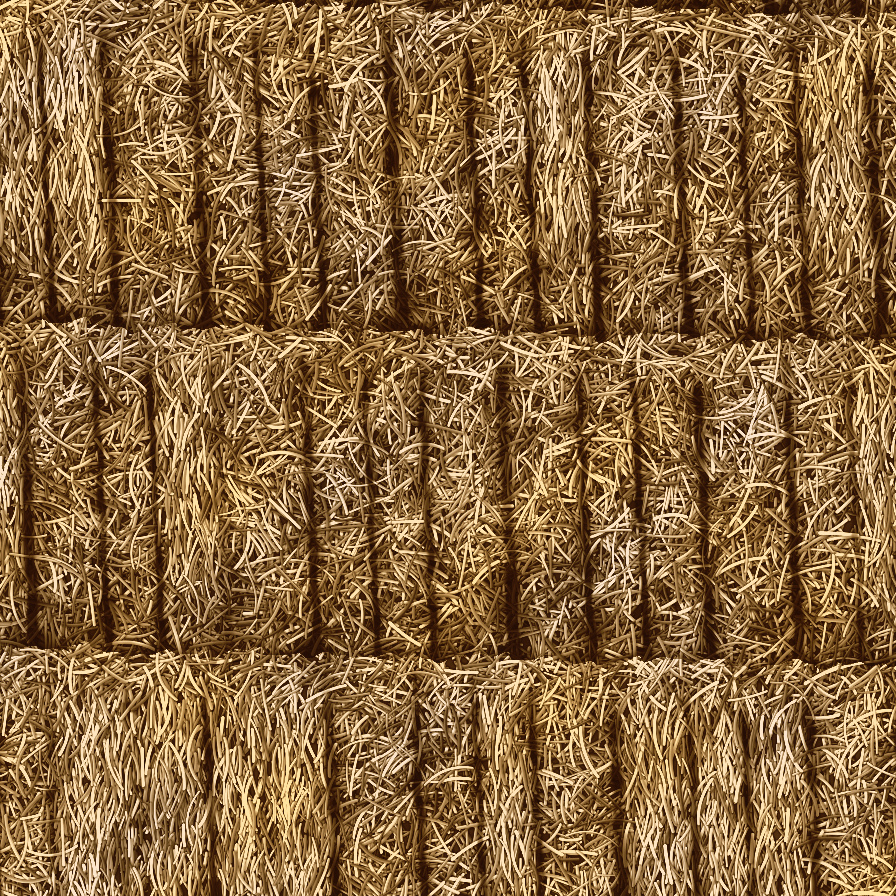
Reproduce this texture procedurally as a WebGL 1 fragment shader.

```glsl
precision highp float;
// Stacked straw bales: three rows of pressed, leaning slabs covered in loose stalks.
uniform vec2 u_resolution;

const float PI = 3.14159265;
const float ROW_HEIGHT = 0.363;
const float SLABS_ACROSS = 13.0;
const float CELL = 0.032;
const int LAYERS = 18;

float hash(vec2 p) {
  return fract(sin(dot(p, vec2(127.1, 311.7))) * 43758.5453);
}

vec4 hash4(vec2 p) {
  return vec4(hash(p), hash(p + 17.3), hash(p + 41.9), hash(p + 73.7));
}

// Smooth irregular variation in about -1..1.
float waves(vec2 p) {
  return (sin(p.x + 1.7 * sin(p.y * 0.8)) + sin(p.y * 1.3 + 2.1 * sin(p.x * 0.7))
        + sin((p.x - p.y) * 1.9 + 1.3)) / 3.0;
}

// Row coordinate: whole part is the row, fraction is the height inside it.
float rowCoord(vec2 p) {
  float sag = 0.006 * waves(vec2(p.x * 38.0, 2.0)) + 0.005 * waves(p * 130.0) + 0.02 * p.x;
  return (p.y + sag - 0.277) / ROW_HEIGHT + 1.0;
}

// Slab coordinate: whole numbers are the seams, unevenly spaced and leaning.
float slabCoord(vec2 p, float row) {
  float x = p.x + 0.05 * p.y + 0.002 * waves(p * 48.0) + 0.001 * waves(p * 150.0);
  return x * SLABS_ACROSS + 0.16 * sin(x * 23.0 + row * 2.3) + row * 0.37;
}

// Light reaching the surface: dark seams, dark row joints, shaded bale feet.
float surfaceLight(vec2 p) {
  float v = rowCoord(p);
  float row = floor(v);
  float height = v - row;
  float s = slabCoord(p, row);
  float seam = floor(s + 0.5);
  float gap = abs(s - seam);
  float strength = mix(0.3, 1.0, smoothstep(0.05, 0.25, hash(vec2(seam, row + 5.0))));
  strength *= 1.0 - 0.8 * smoothstep(0.8, 0.97, height);
  strength *= 0.95 + 0.2 * waves(p * 60.0 + seam);
  float groove = 0.6 * (1.0 - smoothstep(0.025, 0.09, gap))
               + 0.36 * (1.0 - smoothstep(0.04, 0.34, gap));
  float joint = (0.42 + 0.2 * waves(p * 45.0)) * (1.0 - smoothstep(0.0, 0.05, height));
  float foot = 0.28 * (1.0 - smoothstep(0.03, 0.4, height));
  float patches = 0.15 * waves(p * 21.0 + row * 3.0) + 0.14 * waves(p * 75.0);
  return max(1.14 - strength * groove - joint - foot + patches, 0.05);
}

// x: stalk angle, y: extra paleness, from the slab the stalk grows out of.
vec2 stalkStyle(vec2 p, float random) {
  float v = rowCoord(p);
  float row = floor(v);
  float height = v - row;
  float slab = floor(slabCoord(p, row));
  float combed = step(0.7, hash(vec2(slab, row + 31.0)));
  combed *= smoothstep(0.08, 0.3, height) * (1.0 - smoothstep(0.8, 0.95, height));
  float tangled = random * PI * 0.8 + 1.4 * waves(p * 33.0);
  float upright = PI * 0.5 + (random - 0.5) * 0.9;
  float draped = (random - 0.5) * 2.4;
  float angle = mix(tangled, upright, combed);
  angle = mix(angle, draped, smoothstep(0.88, 0.98, height));
  return vec2(angle, 0.08 * combed);
}

// Signed offset across a bent stalk (x) and overshoot past its tip (y).
vec2 stalkShape(vec2 d, float angle, float halfLength, float bend) {
  float c = cos(angle);
  float s = sin(angle);
  vec2 q = vec2(c * d.x + s * d.y, c * d.y - s * d.x);
  q.y += bend * (q.x * q.x - 0.3 * halfLength * halfLength);
  return vec2(q.y, max(abs(q.x) - halfLength, 0.0));
}

// Lay one layer of stalks over the tone below.
float layStalks(float tone, vec2 p, float layer, float light, float pixel) {
  vec2 grid = p / CELL + layer * vec2(0.37, 0.61);
  vec2 home = floor(grid);
  float depth = layer / float(LAYERS);
  for (int j = -1; j <= 1; j++) {
    for (int i = -1; i <= 1; i++) {
      vec2 cell = home + vec2(float(i), float(j));
      vec4 r = hash4(cell + layer * 19.7);
      vec2 fromRoot = (grid - cell - r.xy) * CELL;
      vec2 style = stalkStyle(p - fromRoot, r.z);
      float halfLength = CELL * mix(0.3, 0.95, r.w);
      float width = mix(0.0009, 0.0019, fract(r.w * 7.3));
      vec2 shape = stalkShape(fromRoot, style.x, halfLength, (r.x - 0.5) * 24.0);
      float reach = length(shape);
      float cover = 1.0 - smoothstep(width - pixel * 0.5, width + pixel * 0.5, reach);
      float shadow = 1.0 - smoothstep(width, width * 2.8, reach);
      float stalk = 0.14 + 0.8 * fract(r.z * 13.7 + r.y) + 0.18 * depth + style.y;
      stalk -= 0.2 * clamp(0.5 - shape.x / width, 0.0, 1.0);
      stalk *= mix(light, 1.0, 0.14 * depth);
      tone = mix(tone * (1.0 - 0.42 * shadow), stalk, cover);
    }
  }
  return tone;
}

// Straw colours from deep shade to sunlit stalk.
vec3 strawColour(float tone) {
  float t = clamp(tone, -0.2, 1.1) * 5.0;
  vec3 c = mix(vec3(0.10, 0.03, 0.01), vec3(0.22, 0.10, 0.03), clamp(t + 1.0, 0.0, 1.0));
  c = mix(c, vec3(0.38, 0.25, 0.08), clamp(t, 0.0, 1.0));
  c = mix(c, vec3(0.54, 0.40, 0.21), clamp(t - 1.0, 0.0, 1.0));
  c = mix(c, vec3(0.68, 0.53, 0.33), clamp(t - 2.0, 0.0, 1.0));
  c = mix(c, vec3(0.80, 0.67, 0.47), clamp(t - 3.0, 0.0, 1.0));
  return mix(c, vec3(0.95, 0.85, 0.68), clamp(t - 4.0, 0.0, 1.3));
}

void main() {
  vec2 p = gl_FragCoord.xy / u_resolution;
  float light = surfaceLight(p);
  float tone = 0.12 * light;
  for (int k = 0; k < LAYERS; k++)
    tone = layStalks(tone, p, float(k), light, 1.0 / u_resolution.y);
  tone = 0.48 + 1.58 * (tone - 0.395);
  float amber = 0.5 + 0.5 * waves(p * 17.0 + 4.0);
  vec3 tint = mix(vec3(0.99, 1.0, 1.1), vec3(1.04, 0.99, 0.84), amber);
  gl_FragColor = vec4(strawColour(tone) * tint, 1.0);
}
```
